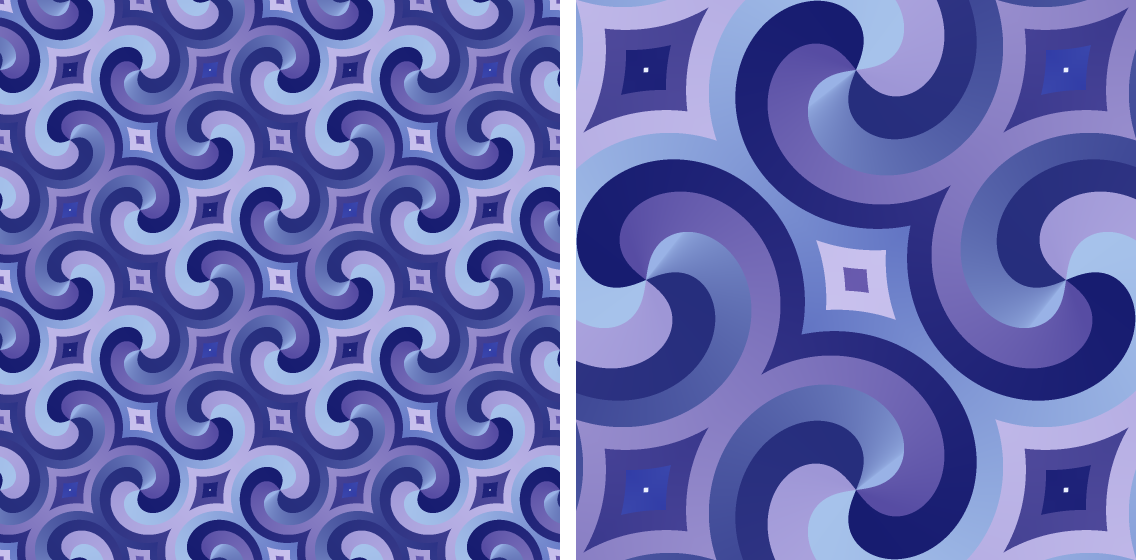
Left: the whole. Right: its middle third, enlarged.
Give the GLSL for this pattern, as a Shadertoy shader.

```glsl
#define GRID 8.0          // lattice steps across the canvas (even)
#define ARMS 6.0          // spiral arms per cell
#define ARM_SHIFT 0.13    // offset of the arm borders
#define SAMPLES 3         // antialiasing samples per axis
#define SPARK vec3(0.92, 0.94, 1.0)

const float TAU = 6.2831853;

// Colour of each arm at the hub; w bends its fade
const vec4 HUB[6] = vec4[6](
    vec4(0.34, 0.30, 0.64, 1.0), vec4(0.09, 0.11, 0.44, 2.0),
    vec4(0.65, 0.76, 0.92, 2.0), vec4(0.62, 0.59, 0.84, 1.0),
    vec4(0.15, 0.18, 0.49, 2.0), vec4(0.60, 0.70, 0.90, 0.5));

// Colour of each arm at its outer tip
const vec3 TIP[6] = vec3[6](
    vec3(0.74, 0.70, 0.90), vec3(0.40, 0.36, 0.69),
    vec3(0.10, 0.13, 0.60), vec3(0.82, 0.79, 0.95),
    vec3(0.42, 0.36, 0.69), vec3(0.09, 0.10, 0.45));

// Diagonal square cells, each the mirror image of its neighbours
vec2 mirrorCell(vec2 p) {
    vec2 diagonal = 0.5 * vec2(p.x + p.y, p.x - p.y);
    vec2 flip = 2.0 * mod(floor(diagonal), 2.0) - 1.0;
    vec2 local = (fract(diagonal) - 0.5) * flip;
    return vec2(local.x + local.y, local.x - local.y);
}

// Fermat spiral: equal-area arms that narrow towards the cell corners
vec3 spiralColor(vec2 p) {
    float area = dot(p, p);
    float turn = atan(p.x, p.y) / TAU;
    float phase = ARMS * (area - turn) + ARM_SHIFT;
    int arm = int(mod(floor(phase), ARMS));

    // Unwrapped turn along the arm, 0 at the hub and 1 at the tip
    float along = area - (fract(phase) - 0.5) / ARMS;
    float fade = pow(clamp(along, 0.0, 1.0), HUB[arm].w);
    vec3 color = mix(HUB[arm].rgb, TIP[arm], fade);
    return mix(color, SPARK, smoothstep(1.01, 1.05, along));
}

void mainImage(out vec4 fragColor, in vec2 fragCoord) {
    vec3 sum = vec3(0.0);
    for (int j = 0; j < SAMPLES; j++)
    for (int i = 0; i < SAMPLES; i++) {
        vec2 jitter = (vec2(i, j) + 0.5) / float(SAMPLES) - 0.5;
        vec2 uv = (fragCoord + jitter) / iResolution.xy;
        sum += spiralColor(mirrorCell(uv * GRID));
    }
    fragColor = vec4(sum / float(SAMPLES * SAMPLES), 1.0);
}
```
